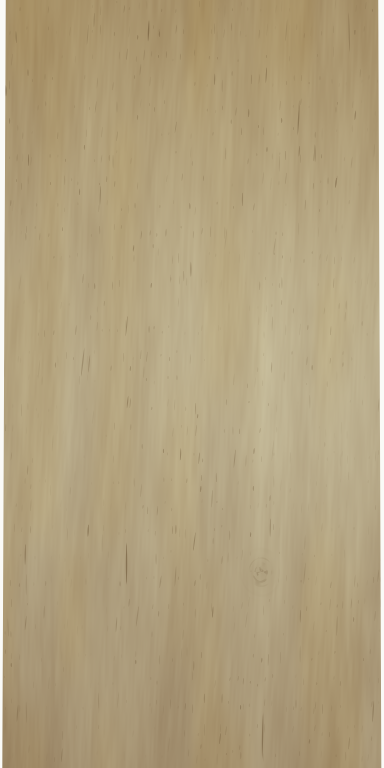
Give the GLSL for this texture, as a Shadertoy shader.

```glsl
// Pale plywood sheet on a white ground, lit brightest at the right middle.
// Stretched value noise gives the upright grain, hashed cells scatter thin
// dark flecks, and one faint knot bends the grain around it.

#define LEAN 0.035          // sideways drift of the grain per unit of height
#define GRAIN 0.62          // contrast of the grain
#define GLOW_GAIN 0.88      // strength of the broad light
#define GLOW_CENTER vec2(0.80, 1.02)
#define KNOT_CENTER vec2(0.68, 0.51)
#define FLECK_DEPTH 0.62    // opacity of the darkest flecks
#define DARK_WOOD vec3(0.615, 0.535, 0.410)
#define LIGHT_WOOD vec3(0.775, 0.735, 0.605)
#define FLECK_BROWN vec3(0.40, 0.31, 0.19)
#define HONEY_TINT vec3(0.012, -0.004, -0.045)
#define GROUND vec3(0.98, 0.98, 0.97)

vec3 hash3(vec2 cell)
{
    vec3 q = fract(cell.xyx * vec3(0.1031, 0.1030, 0.0973));
    q += dot(q, q.yxz + 33.33);
    return fract((q.xxy + q.yzz) * q.zyx);
}

float noise(vec2 p)
{
    vec2 i = floor(p), f = fract(p);
    f = f * f * (3.0 - 2.0 * f);
    float low = mix(hash3(i).x, hash3(i + vec2(1, 0)).x, f.x);
    float high = mix(hash3(i + vec2(0, 1)).x, hash3(i + vec2(1, 1)).x, f.x);
    return mix(low, high, f.y);
}

// Sum of upright streaks from broad to hair thin, centred on zero
float grain(vec2 p)
{
    float sum = 0.0, weight = 0.30;
    vec2 scale = vec2(9.0, 1.6);
    for (int i = 0; i < 5; i++) {
        sum += weight * (noise(p * scale + float(i) * 17.3) - 0.5);
        scale *= vec2(2.15, 1.75);
        weight *= 0.88;
    }
    return sum;
}

// Coverage of one tapered, slightly tilted fleck per occupied cell
float flecks(vec2 p, vec2 size, float share, float width, float seed, float px)
{
    vec2 cell = floor(p / size);
    vec3 place = hash3(cell + seed);
    vec3 kind = hash3(cell + seed + 71.0);
    vec2 d = p - (cell + 0.3 + 0.4 * place.xy) * size;
    float halfLength = size.y * mix(0.06, 0.28, kind.x * kind.x);
    float along = d.y / halfLength;
    float across = abs(d.x - d.y * (kind.y - 0.4) * 0.16);
    float taper = max(1.0 - along * along, 0.0);
    float line = clamp((width * taper - across) / px + 0.5, 0.0, 1.0);
    return line * smoothstep(0.0, 0.4, taper) * step(place.z, share) * mix(0.3, 1.0, kind.z);
}

void mainImage(out vec4 fragColor, in vec2 fragCoord)
{
    vec2 uv = fragCoord / iResolution.xy;
    vec2 p = vec2(uv.x, 2.0 * uv.y);
    float px = 1.0 / iResolution.x;

    // Grain coordinates: leaning, gently wavy, pushed aside at the knot
    vec2 k = p - KNOT_CENTER;
    float knotRadius = length(k * vec2(1.0, 0.85));
    float knot = exp(-knotRadius * knotRadius * 900.0);
    vec2 g = p;
    g.x += 0.012 * noise(p * vec2(4.0, 2.0)) - LEAN * p.y;
    g.x -= 0.35 * k.x * knot;

    // Broad light plus grain picks a tone between dark and light wood
    vec2 fromGlow = p - GLOW_CENTER;
    float glow = exp(-dot(fromGlow * fromGlow, vec2(0.85, 1.15)));
    float tone = -0.08 + GLOW_GAIN * glow + GRAIN * grain(g);
    tone += 0.10 * (noise(p * vec2(3.0, 2.2) + 40.0) - 0.5);
    vec3 color = mix(DARK_WOOD, LIGHT_WOOD, clamp(tone, -0.25, 1.12));

    // Honey-coloured patches, stronger towards the top
    float honey = smoothstep(0.4, 0.9, noise(g * vec2(11.0, 2.6) + 9.0));
    color += HONEY_TINT * (0.5 * honey + 0.7 * smoothstep(0.9, 2.0, p.y));

    // Fine pores, short flecks and rare long splits
    float cluster = 0.3 + 0.7 * smoothstep(0.25, 0.7, noise(p * vec2(5.0, 2.5) + 60.0));
    float marks = 0.45 * cluster * flecks(g, vec2(0.019, 0.065), 0.45, 0.0011, 3.0, px);
    marks = max(marks, 0.7 * cluster * flecks(g, vec2(0.047, 0.11), 0.45, 0.0014, 29.0, px));
    marks = max(marks, flecks(g, vec2(0.13, 0.23), 0.28, 0.0017, 57.0, px));

    // Knot: a warm smudge with broken rings
    float rings = smoothstep(0.45, 0.9, noise(vec2(knotRadius * 190.0, atan(k.y, k.x) * 1.6)));
    marks = max(marks, knot * (0.16 + 0.35 * rings));
    color = mix(color, FLECK_BROWN, FLECK_DEPTH * marks);

    // The sheet widens slightly towards the bottom
    float left = mix(0.006, 0.015, uv.y);
    float right = 1.0 - mix(0.007, 0.015, uv.y);
    float inside = min(p.x - left, right - p.x);
    color = mix(GROUND, color, clamp(inside / px + 0.5, 0.0, 1.0));

    fragColor = vec4(color, 1.0);
}
```
